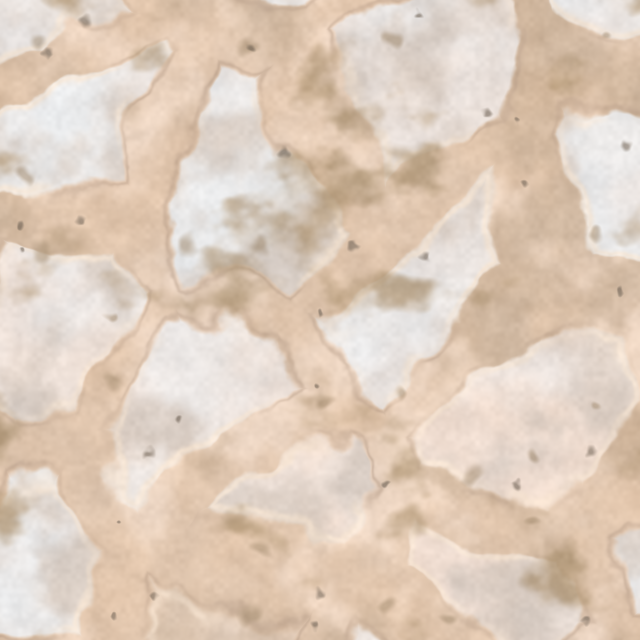
Write a Shadertoy shader that draws this texture.

```glsl
float hash(vec2 p) {
    return fract(sin(dot(p, vec2(127.1, 311.7))) * 43758.5453);
}

vec2 hash2(vec2 p) {
    return vec2(hash(p), hash(p + 57.3));
}

float valueNoise(vec2 p) {
    vec2 i = floor(p), f = fract(p);
    f = f * f * (3.0 - 2.0 * f);
    return mix(mix(hash(i), hash(i + vec2(1, 0)), f.x),
               mix(hash(i + vec2(0, 1)), hash(i + vec2(1, 1)), f.x), f.y);
}

// Fractal noise, normalised to 0..1
float fbm(vec2 p) {
    float sum = 0.0, amp = 0.533;
    for (int i = 0; i < 4; i++) {
        sum += amp * valueNoise(p);
        p = mat2(1.6, 1.2, -1.2, 1.6) * p + 17.3;
        amp *= 0.5;
    }
    return sum;
}

vec2 cellPoint(vec2 cell) {
    return cell + 0.1 + 0.8 * hash2(cell);
}

// Distance to the nearest cell border (x) and the cell id (yz)
vec3 voronoi(vec2 p) {
    vec2 base = floor(p), id = base, nearest = vec2(0);
    float best = 1e3;
    for (int y = -1; y <= 1; y++)
    for (int x = -1; x <= 1; x++) {
        vec2 cell = base + vec2(x, y);
        vec2 r = cellPoint(cell) - p;
        if (dot(r, r) < best) {
            best = dot(r, r);
            nearest = r;
            id = cell;
        }
    }
    float edge = 1e3;
    for (int y = -2; y <= 2; y++)
    for (int x = -2; x <= 2; x++) {
        vec2 r = cellPoint(id + vec2(x, y)) - p;
        vec2 across = r - nearest;
        if (dot(across, across) > 1e-4)
            edge = min(edge, dot(0.5 * (r + nearest), normalize(across)));
    }
    return vec3(edge, id);
}

// Soft round pits scattered sparsely over a grid
float pits(vec2 p, float density) {
    vec2 cell = floor(p);
    vec2 q = fract(p) - 0.3 - 0.4 * hash2(cell + 9.1);
    q += 0.16 * (vec2(valueNoise(p * 5.0), valueNoise(p * 5.0 + 31.0)) - 0.5);
    float radius = mix(0.10, 0.25, hash(cell + 4.7));
    return step(hash(cell + 2.3), density) * (1.0 - smoothstep(0.2 * radius, radius, length(q)));
}

vec3 mortarColor(vec2 uv) {
    vec3 tan1 = vec3(0.88, 0.775, 0.68);
    vec3 peach = vec3(0.94, 0.85, 0.775);
    vec3 umber = vec3(0.79, 0.69, 0.59);
    vec3 c = mix(tan1, peach, smoothstep(0.42, 0.72, fbm(uv * 9.0 + 3.0)));
    return mix(c, umber, 0.75 * smoothstep(0.48, 0.72, fbm(uv * 7.0 + 41.0)));
}

vec3 stoneColor(vec2 uv, vec2 id) {
    vec3 grey = vec3(0.91, 0.885, 0.87);
    vec3 pink = vec3(0.94, 0.865, 0.815);
    vec3 coolWhite = vec3(0.925, 0.93, 0.935);
    vec3 shade = vec3(0.835, 0.785, 0.745);
    vec3 c = mix(grey, pink, smoothstep(0.45, 0.9, hash(id + 6.1)));
    float cool = smoothstep(0.4, 0.65, fbm(uv * 6.0 + id * 3.7));
    c = mix(c, coolWhite, cool * (1.0 - 0.7 * hash(id + 6.1)));
    return mix(c, shade, 0.8 * smoothstep(0.47, 0.7, fbm(uv * 8.0 + id * 5.3 + 20.0)));
}

void mainImage(out vec4 fragColor, in vec2 fragCoord) {
    vec2 uv = fragCoord / iResolution.y;

    // Irregular stones, stretched along a falling diagonal
    vec2 warp = vec2(fbm(uv * 5.0), fbm(uv * 5.0 + 60.0)) - 0.5;
    vec2 p = uv + 0.16 * warp;
    p = mat2(0.85, 0.53, -0.53, 0.85) * p * vec2(1.0, 1.0);
    vec3 v = voronoi(p * vec2(3.6, 2.9) + vec2(3.4, 7.2));
    float gap = 0.03 + 0.14 * fbm(uv * 4.0 + 12.0) + 0.09 * hash(v.yz + 1.9);
    float inside = v.x - gap + 0.07 * (fbm(uv * 22.0) - 0.5);
    float stone = smoothstep(-0.012, 0.016, inside);
    stone *= mix(1.0, 0.25, step(0.88, hash(v.yz + 8.8)));

    vec3 color = mix(mortarColor(uv), stoneColor(uv, v.yz), stone);

    // Cream rims and broken contact shadows
    float broken = smoothstep(0.35, 0.65, fbm(uv * 7.0 + 80.0));
    float rim = exp(-pow((inside - 0.022) / 0.022, 2.0));
    float shadow = exp(-pow((inside + 0.02) / 0.014, 2.0));
    color = mix(color, vec3(0.97, 0.90, 0.825), 0.7 * rim * broken);
    color = mix(color, vec3(0.74, 0.64, 0.56), 0.5 * shadow * (1.0 - broken));

    // Olive stains and dark pits
    float stain = smoothstep(0.57, 0.77, fbm(uv * vec2(8.0, 11.0) + 130.0));
    color = mix(color, vec3(0.68, 0.58, 0.45), 0.75 * stain);
    color = mix(color, vec3(0.62, 0.53, 0.42), 0.5 * pits(uv * 9.0, 0.22));
    color = mix(color, vec3(0.45, 0.40, 0.35), 0.6 * pits(uv * 19.0 + 5.0, 0.07));

    // Mottling and fine grain
    color += 0.09 * (fbm(uv * 32.0 + 9.0) - 0.5);
    color += 0.035 * (valueNoise(uv * 130.0) - 0.5);
    color += vec3(0.02, 0.0, -0.02) * (fbm(uv * 14.0 + 70.0) - 0.5);
    fragColor = vec4(clamp(color, 0.0, 1.0), 1.0);
}
```
